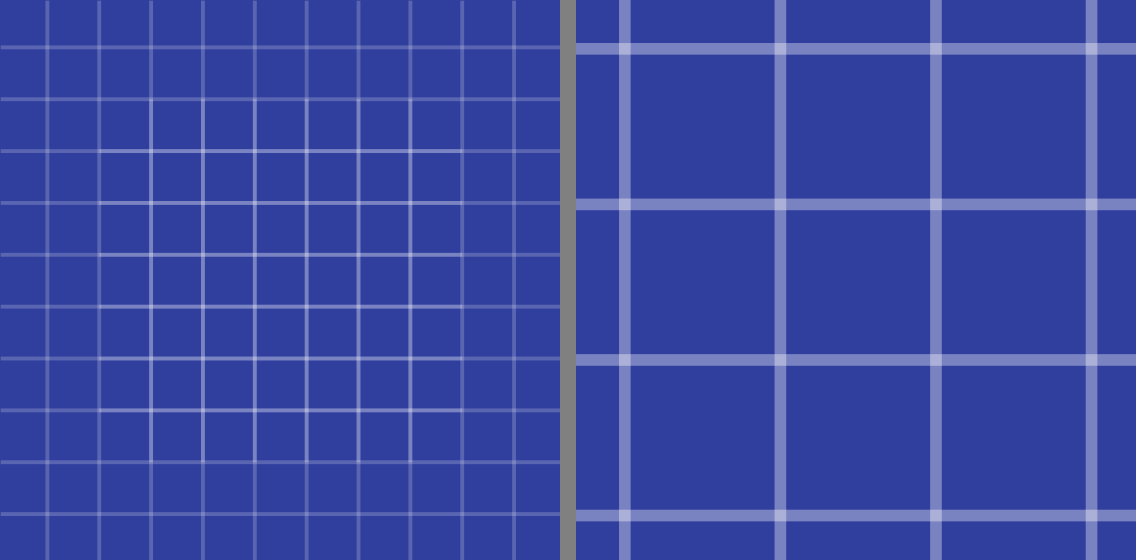
Left, the full canvas; right, a detail of the centre.
Write a Shadertoy shader that draws this pattern.

```glsl
#define PITCH 0.0926
#define FIRST_LINE 0.0846
#define LINE_WIDTH 0.0069
#define EDGE_GAP 0.0012
#define INNER_CENTER 4.5
#define INNER_REACH 3.5
#define LINE_ALPHA 0.2
#define BASE_COLOR vec3(0.188, 0.243, 0.620)
#define LINE_COLOR vec3(1.0)

// Antialiased coverage of the region where inside > 0
vec2 coverage(vec2 inside, float pixel) {
    return clamp(0.5 + inside / pixel, 0.0, 1.0);
}

// Translucent strokes, each direction laid over the last
vec3 overlay(vec3 color, vec2 strokes) {
    color = mix(color, LINE_COLOR, LINE_ALPHA * strokes.x);
    return mix(color, LINE_COLOR, LINE_ALPHA * strokes.y);
}

void mainImage(out vec4 fragColor, in vec2 fragCoord) {
    // Canvas units, measured from the upper left
    vec2 p = vec2(fragCoord.x, iResolution.y - fragCoord.y) / iResolution.y;
    float pixel = 1.0 / iResolution.y;

    // Grid units: whole numbers are line centers
    vec2 grid = (p - FIRST_LINE) / PITCH;
    vec2 index = round(grid);
    vec2 lineDistance = abs(grid - index) * PITCH;

    // x: vertical lines, y: horizontal lines
    vec2 lines = coverage(0.5 * LINE_WIDTH - lineDistance, pixel);
    vec2 outer = lines * coverage(p.yx - EDGE_GAP, pixel);

    // Second pass over the inner lines, ending on the frame lines
    vec2 isInner = step(abs(index - INNER_CENTER), vec2(INNER_REACH - 0.5));
    vec2 alongInside = (INNER_REACH - abs(grid.yx - INNER_CENTER)) * PITCH;
    vec2 inner = lines * isInner * coverage(alongInside, pixel);

    vec3 color = overlay(BASE_COLOR, outer);
    color = overlay(color, inner);
    fragColor = vec4(color, 1.0);
}
```
